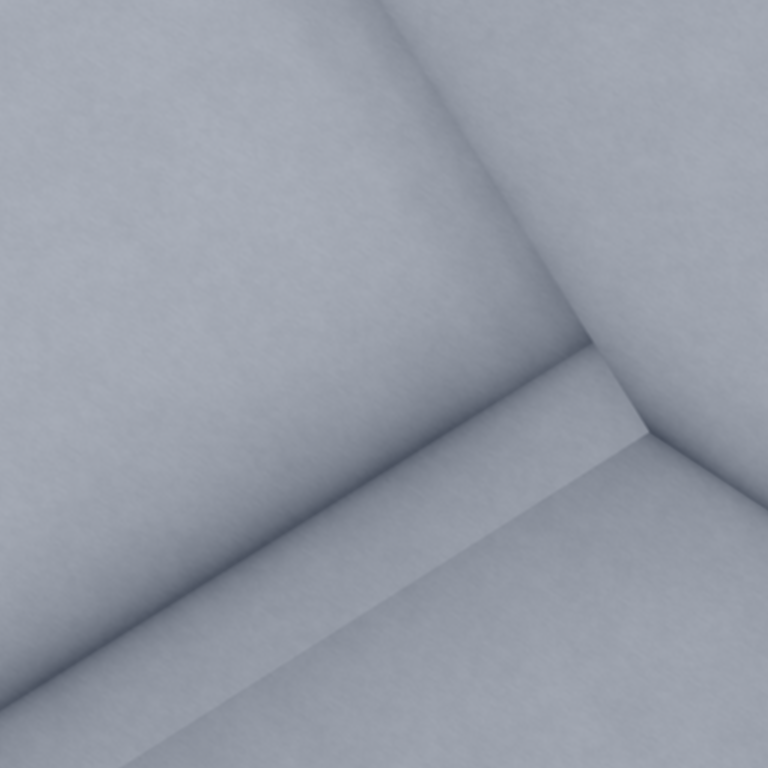
This texture is drawn by a Shadertoy shader. Its source:

```glsl
// Soft blue-grey folded paper: overlapping matte panels with shaded creases and fine grain.

float hash(vec2 p) {
    vec3 q = fract(vec3(p.xyx) * 0.1031);
    q += dot(q, q.yzx + 33.33);
    return fract((q.x + q.y) * q.z);
}

float valueNoise(vec2 p) {
    vec2 cell = floor(p), f = fract(p);
    f = f * f * (3.0 - 2.0 * f);
    return mix(mix(hash(cell), hash(cell + vec2(1, 0)), f.x),
               mix(hash(cell + vec2(0, 1)), hash(cell + vec2(1, 1)), f.x), f.y);
}

// Signed distance to the line a-b, positive on its left side.
float lineSide(vec2 p, vec2 a, vec2 b) {
    vec2 d = normalize(b - a), q = p - a;
    return d.x * q.y - d.y * q.x;
}

// Shadow that decays away from a crease.
float falloff(float d, float width) {
    return exp(-max(d, 0.0) / width);
}

float coverage(float d, float softness) {
    return smoothstep(-softness, softness, d);
}

float paperGrain(vec2 p) {
    float sum = 0.0, amplitude = 0.3, scale = 11.0;
    for (int i = 0; i < 5; i++) {
        sum += amplitude * (valueNoise(p * scale + float(i) * 17.0) - 0.5);
        amplitude *= 0.95;
        scale *= 2.2;
    }
    // Short fibres running down to the right
    vec2 fibre = vec2(p.x * 0.84 - p.y * 0.54, p.x * 0.54 + p.y * 0.84);
    return sum + 0.35 * (valueNoise(fibre * vec2(95.0, 230.0)) - 0.5);
}

void mainImage(out vec4 fragColor, in vec2 fragCoord) {
    vec2 p = fragCoord / iResolution.xy;
    vec2 corner = vec2(0.846, 0.4375);

    // Creases dividing the panels
    float slot = lineSide(p, vec2(0.0, 0.076), vec2(0.771, 0.555));
    float flap = lineSide(p, corner, vec2(0.492, 1.0));
    float hem = lineSide(p, corner, vec2(1.0, 0.336));
    float ledge = lineSide(p, vec2(0.156, 0.0), corner);
    float slotEnd = smoothstep(0.55, 0.8, p.x);

    // Lower sheet
    float lower = 0.622 - 0.085 * falloff(-ledge, 0.11)
                - 0.06 * falloff(-hem, 0.09) - 0.13 * falloff(-hem, 0.012);

    // Strip between slot and ledge, brightening toward the ledge
    float strip = 0.59 - mix(0.16, 0.10, slotEnd) * falloff(-slot, 0.042)
                - 0.10 * falloff(-slot, 0.010)
                - 0.05 * falloff(flap, 0.025);

    // Large left panel, with faint pressed bands beside the flap
    float left = 0.648 - mix(0.24, 0.14, slotEnd) * falloff(slot, 0.088)
               - mix(0.13, 0.09, slotEnd) * falloff(slot, 0.016)
               - 0.055 * falloff(flap, 0.07)
               - 0.024 * (1.0 - smoothstep(0.08, 0.13, flap))
               - 0.020 * (1.0 - smoothstep(0.025, 0.05, flap))
               - 0.030 * falloff(flap, 0.010);

    // Right panel rolling down to its hem
    float right = 0.632 - 0.065 * falloff(-flap, 0.065)
                - 0.035 * falloff(-flap, 0.013)
                - 0.14 * falloff(hem, 0.060) - 0.15 * falloff(hem, 0.014);

    // Layer the panels from back to front
    float flapSoftness = mix(0.003, 0.007, smoothstep(0.5, 0.9, p.y));
    float shade = mix(lower, strip, coverage(ledge, 0.003));
    shade = mix(shade, left, coverage(slot, 0.005));
    shade = mix(shade, right, coverage(min(-flap, hem), flapSoftness));
    shade += 0.036 * paperGrain(p);

    // Cool tint, a little bluer in the shadows
    float depth = clamp((0.64 - shade) * 3.0, 0.0, 1.0);
    vec3 tint = mix(vec3(0.0, 0.022, 0.064), vec3(0.0, 0.028, 0.082), depth);
    fragColor = vec4(shade + tint, 1.0);
}
```
